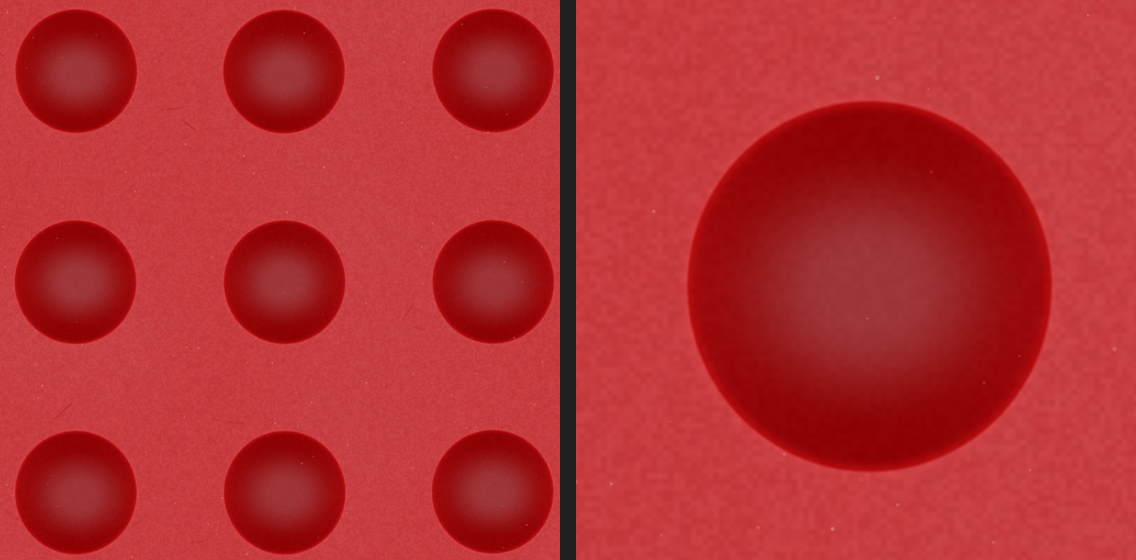
Left: the whole. Right: its middle third, enlarged.
Reproduce this pattern procedurally as a WebGL 1 fragment shader.

```glsl
precision highp float;
// Red rubber sheet with a three by three grid of round, shaded dimples.
// Each dimple is an ellipse distance with a dull glow, dark wall and bright rim;
// value noise, scattered specks and short scratches add the wear.

uniform vec2 u_resolution;

const vec2 FIRST_CENTER = vec2(0.1354, 0.1210);
const vec2 PITCH = vec2(0.3724, 0.3760);
const vec2 RADIUS = vec2(0.1086, 0.1105);
const float RIM_WIDTH = 0.0042;
const float HALO_WIDTH = 0.0035;
const float GRAIN_SCALE = 300.0;
const float SPECK_CELLS = 56.0;
const float SPECK_CHANCE = 0.045;
const int SCRATCH_COUNT = 14;

const vec3 SHEET_DULL = vec3(0.78, 0.255, 0.275);
const vec3 SHEET_RED = vec3(0.78, 0.222, 0.235);
const vec3 WALL_DARK = vec3(0.555, 0.008, 0.016);
const vec3 WALL_SIDE = vec3(0.610, 0.035, 0.045);
const vec3 FLOOR_GLOW = vec3(0.622, 0.210, 0.222);
const vec3 RIM_RED = vec3(0.74, 0.050, 0.065);
const vec3 HALO_LIGHT = vec3(0.83, 0.260, 0.270);
const vec3 SPECK_LIGHT = vec3(0.86, 0.54, 0.50);
const vec3 SCRATCH_RED = vec3(0.72, 0.13, 0.15);

float hash(vec2 p) {
  vec3 q = fract(vec3(p.xyx) * 0.1031);
  q += dot(q, q.yzx + 33.33);
  return fract((q.x + q.y) * q.z);
}

float valueNoise(vec2 p) {
  vec2 i = floor(p);
  vec2 f = fract(p);
  f = f * f * (3.0 - 2.0 * f);
  float low = mix(hash(i), hash(i + vec2(1.0, 0.0)), f.x);
  float high = mix(hash(i + vec2(0.0, 1.0)), hash(i + 1.0), f.x);
  return mix(low, high, f.y);
}

float segmentDistance(vec2 p, vec2 a, vec2 b) {
  vec2 ab = b - a;
  float t = clamp(dot(p - a, ab) / dot(ab, ab), 0.0, 1.0);
  return length(p - a - ab * t);
}

// Flat sheet: broad mottling between two close reds.
vec3 sheetColor(vec2 uv) {
  float broad = valueNoise(uv * 5.0 + 3.0);
  float fine = valueNoise(uv * 110.0 + 20.0);
  return mix(SHEET_DULL, SHEET_RED, clamp(0.7 * broad + 0.6 * fine - 0.15, 0.0, 1.0));
}

// Faint, slightly bent scratches, all shorter than a dimple.
float scratches(vec2 uv, float pixel) {
  float amount = 0.0;
  vec2 bent = uv + 0.006 * (valueNoise(uv * 30.0) - 0.5);
  for (int i = 0; i < SCRATCH_COUNT; i++) {
    float id = float(i);
    vec2 start = vec2(hash(vec2(id, 11.0)), hash(vec2(id, 27.0)));
    float angle = 6.2832 * hash(vec2(id, 43.0));
    float reach = mix(0.015, 0.055, hash(vec2(id, 59.0)));
    float d = segmentDistance(bent, start, start + reach * vec2(cos(angle), sin(angle)));
    float line = 1.0 - smoothstep(0.0003, 0.0010 + pixel, d);
    amount = max(amount, line * mix(0.2, 0.6, hash(vec2(id, 71.0))));
  }
  return amount;
}

// Sparse pale dust, at most one speck per cell.
float specks(vec2 uv, float pixel) {
  vec2 cell = floor(uv * SPECK_CELLS);
  vec2 jitter = vec2(hash(cell + 101.0), hash(cell + 207.0));
  vec2 center = (cell + 0.15 + 0.7 * jitter) / SPECK_CELLS;
  float size = mix(0.0003, 0.0013, hash(cell + 311.0));
  float dust = 1.0 - smoothstep(size - 0.5 * pixel, size + pixel, length(uv - center));
  float present = step(hash(cell + 419.0), SPECK_CHANCE * 2.0 * valueNoise(uv * 6.0));
  return dust * present * mix(0.25, 0.85, hash(cell + 523.0));
}

// Dimple interior: p is the offset in radii, edge the distance to the rim.
vec3 dimpleColor(vec2 p, float edge, vec2 id) {
  vec2 drift = 0.08 * (vec2(hash(id + 5.0), hash(id + 9.0)) - 0.5);
  vec2 q = (p - vec2(0.02, -0.02) - drift) * vec2(0.92, 1.08);
  float glow = 1.0 - smoothstep(0.18, 0.86, length(q));
  float side = p.x * p.x * (1.0 - 0.6 * p.y * p.y);
  vec3 color = mix(WALL_DARK, WALL_SIDE, clamp(side * 1.2, 0.0, 1.0));
  color = mix(color, FLOOR_GLOW, glow * mix(0.94, 1.04, hash(id + 17.0)));
  float rim = exp(-edge * edge / (RIM_WIDTH * RIM_WIDTH));
  return mix(color, RIM_RED, 0.8 * rim);
}

void main() {
  vec2 uv = gl_FragCoord.xy / u_resolution;
  float pixel = 1.0 / min(u_resolution.x, u_resolution.y);

  // Nearest dimple, with a slight offset of its own.
  vec2 id = floor((uv - FIRST_CENTER) / PITCH + 0.5);
  vec2 nudge = 0.002 * (vec2(hash(id + 31.0), hash(id + 37.0)) - 0.5);
  vec2 p = (uv - FIRST_CENTER - id * PITCH - nudge) / RADIUS;
  float edge = (length(p) - 1.0) * RADIUS.x;
  float inside = 1.0 - smoothstep(-0.0012 - 0.5 * pixel, 0.0008 + 0.5 * pixel, edge);

  vec3 sheet = mix(sheetColor(uv), SCRATCH_RED, scratches(uv, pixel));
  float halo = exp(-edge * edge / (HALO_WIDTH * HALO_WIDTH));
  sheet = mix(sheet, HALO_LIGHT, 0.6 * halo);

  vec3 color = mix(sheet, dimpleColor(p, edge, id), inside);
  float grain = valueNoise(uv * GRAIN_SCALE) - 0.5;
  color += grain * mix(0.045, 0.018, inside);
  color = mix(color, SPECK_LIGHT, specks(uv, pixel) * mix(0.8, 0.55, inside));
  gl_FragColor = vec4(clamp(color, 0.0, 1.0), 1.0);
}
```
